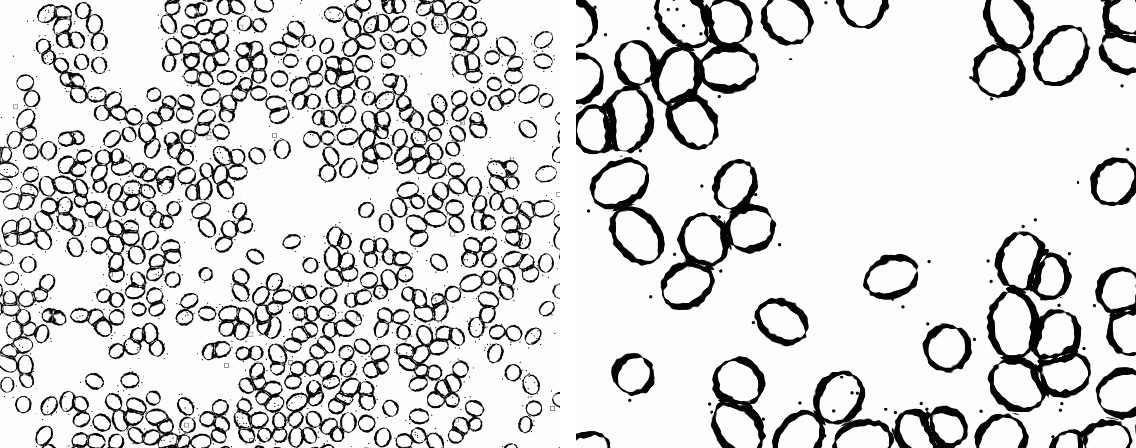
Left, the full canvas; right, a detail of the centre.
Write a Shadertoy shader that draws this pattern.

```glsl
// Scattered clusters of oval cells drawn as ragged black rims on white.

const vec3  PAPER = vec3(0.993);
const vec3  INK = vec3(0.012);
const float SPACING = 0.040;        // grid pitch, in canvas heights
const float JITTER = 0.62;          // spread of centres inside the grid
const float DENSITY = 0.47;         // base chance that a cell exists
const float CLUSTERING = 1.5;       // contrast between crowds and gaps
const float CLUSTER_SCALE = 0.29;   // crowd frequency, per grid step
const vec2  MINOR_RADIUS = vec2(0.0150, 0.0190);
const vec2  ELONGATION = vec2(1.02, 1.45);
const float STROKE = 0.0054;        // rim thickness on the heavy sides
const float RAGGED = 0.85;          // roughness of the rim
const float GRAIN = 260.0;          // frequency of the roughness
const float SPECK_PITCH = 0.0065;
const float SPECK_RADIUS = 0.0012;
const float BOX_PITCH = 0.075;
const float BOX_HALF = 0.0045;
const float BOX_LINE = 0.0006;

vec3 hash3(vec2 p) {
    vec3 q = fract(p.xyx * vec3(0.1031, 0.1030, 0.0973));
    q += dot(q, q.yxz + 33.33);
    return fract((q.xxy + q.yzz) * q.zyx);
}

float valueNoise(vec2 p) {
    vec2 i = floor(p), f = fract(p);
    f = f * f * (3.0 - 2.0 * f);
    float low = mix(hash3(i).x, hash3(i + vec2(1, 0)).x, f.x);
    float high = mix(hash3(i + vec2(0, 1)).x, hash3(i + vec2(1, 1)).x, f.x);
    return mix(low, high, f.y);
}

// Approximate signed distance to an ellipse; e is the point over the radii.
float ellipseDistance(vec2 e, vec2 radii) {
    float k = length(e);
    return (k + 1e-4) * (k - 1.0) / (length(e / radii) + 5e-3);
}

float coverage(float d, float soft) {
    return 1.0 - smoothstep(-soft, soft, d);
}

// Nearest and second nearest cell distance, rim weight, cell seed.
vec4 nearestCells(vec2 p, float aspect) {
    vec4 best = vec4(1.0, 1.0, 0.0, 0.0);
    vec2 home = floor(p / SPACING);
    for (int y = -1; y <= 1; y++)
    for (int x = -1; x <= 1; x++) {
        vec2 id = home + vec2(x, y);
        vec3 place = hash3(id + 17.0);
        vec3 form = hash3(id + 91.0);

        // Crowds come from smooth noise and thin out to the left.
        float crowd = valueNoise(id * CLUSTER_SCALE + 40.0) - 0.5;
        float across = id.x * SPACING / aspect;
        float chance = DENSITY + CLUSTERING * crowd + 0.2 * smoothstep(0.0, 0.45, across);
        if (place.z > chance) continue;

        vec2 q = p - (id + 0.5 + JITTER * (place.xy - 0.5)) * SPACING;
        float turn = form.x * 3.14159;
        float c = cos(turn), s = sin(turn);
        q = vec2(c * q.x + s * q.y, c * q.y - s * q.x);
        float minor = mix(MINOR_RADIUS.x, MINOR_RADIUS.y, form.y);
        vec2 radii = minor * vec2(mix(ELONGATION.x, ELONGATION.y, form.z), 1.0);
        vec2 e = q / radii;
        float d = ellipseDistance(e, radii);

        if (d < best.x) {
            float side = e.y * e.y / (dot(e, e) + 1e-5);
            best = vec4(d, best.x, 0.45 + 0.55 * side, fract(form.z * 37.0 + form.x));
        } else {
            best.y = min(best.y, d);
        }
    }
    return best;
}

// Small dots at random places of a fine grid.
float specks(vec2 p, float chance, float soft) {
    vec2 id = floor(p / SPECK_PITCH);
    vec3 h = hash3(id + 211.0);
    vec2 q = p - (id + 0.25 + 0.5 * h.xy) * SPECK_PITCH;
    return step(h.z, chance) * coverage(length(q) - SPECK_RADIUS, soft);
}

// Rare thin square outlines.
float tinyBoxes(vec2 p, float soft) {
    vec2 id = floor(p / BOX_PITCH);
    vec3 h = hash3(id + 307.0);
    vec2 q = abs(p - (id + 0.15 + 0.7 * h.xy) * BOX_PITCH);
    float edge = abs(max(q.x, q.y) - BOX_HALF) - BOX_LINE;
    return 0.6 * step(h.z, 0.12) * coverage(edge, soft);
}

void mainImage(out vec4 fragColor, in vec2 fragCoord) {
    vec2 p = fragCoord / iResolution.y;
    float aspect = iResolution.x / iResolution.y;
    float across = p.x / aspect;
    float soft = 0.65 / iResolution.y;

    vec4 cell = nearestCells(p, aspect);
    float rough = valueNoise(p * GRAIN) - 0.5;

    // Rims: neighbours flatten against each other; sides of the canvas fade.
    float fade = smoothstep(-0.05, 0.12, across) * (1.0 - smoothstep(0.88, 1.1, across));
    float width = STROKE * (cell.z + RAGGED * rough) * mix(0.5, 1.0, fade);
    float shape = max(cell.x, 0.5 * (cell.x - cell.y));
    float ink = coverage(abs(shape + 0.0018) - 0.5 * width, soft);

    // Narrow gaps between touching cells fill with ink.
    float contact = max(cell.y - 0.0016, -0.002 - cell.x) + 0.002 * rough;
    ink = max(ink, coverage(contact, soft));

    // Debris around the cells and inside a few of them.
    float around = step(0.0, cell.x) * step(cell.x, 0.011) * 0.07;
    float inside = step(cell.x, -0.004) * step(cell.w, 0.15) * 0.22;
    ink = max(ink, specks(p, around + inside, soft));
    ink = max(ink, tinyBoxes(p, soft));

    fragColor = vec4(mix(PAPER, INK, ink), 1.0);
}
```
